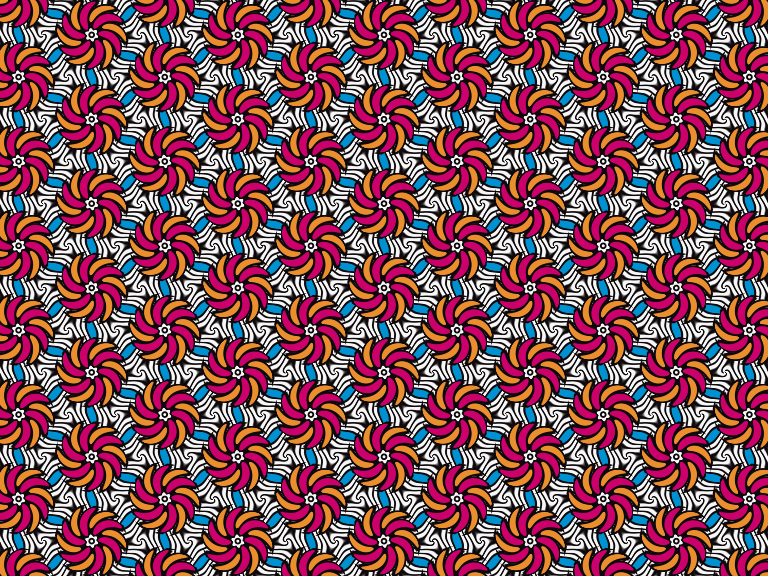
This pattern is drawn by a WebGL 2 fragment shader. Its source:

```glsl
#version 300 es
precision highp float;
// Hexagonal lattice of twelve-petalled pinwheels with striped swirls and blue gaps between them.

#define SPACING 0.1465      // flower spacing, in canvas heights
#define TWIST 5.0           // how strongly the petals curl
#define STRIPE 0.057        // period of the white stripes
#define STRIPE_FILL 0.32    // half width of a stripe, in periods
#define STRIPE_WAVE 0.3     // S-bend of the stripes
#define OUTLINE 0.025       // black line around the flower
#define BLACK vec3(0.05, 0.03, 0.04)
#define WHITE vec3(0.97)
#define MAGENTA vec3(0.80, 0.0, 0.415)
#define ORANGE vec3(0.92, 0.56, 0.18)
#define BLUE vec3(0.0, 0.57, 0.82)

uniform vec2 u_resolution;
out vec4 fragColor;

const float PI = 3.14159;
const float SIXTH = PI / 3.0;

// Offset from the nearest flower centre; neighbours are one unit apart.
vec2 hexOffset(vec2 p) {
    vec2 cell = vec2(sqrt(3.0), 1.0);
    vec2 a = mod(p + 0.5 * cell, cell) - 0.5 * cell;
    vec2 b = mod(p, cell) - 0.5 * cell;
    return dot(a, a) < dot(b, b) ? a : b;
}

// Signed distance to six curled petals spanning radii inner to outer.
float petals(vec2 q, float start, float inner, float outer, float halfWidth) {
    float r = length(q);
    float turn = atan(q.y, q.x) + TWIST * r * r - start;
    turn -= SIXTH * round(turn / SIXTH);
    float slope = 2.0 * TWIST * r * r;
    float across = abs(turn) * r / sqrt(1.0 + slope * slope);
    float u = clamp((r - inner) / (outer - inner), 0.0, 1.0);
    float profile = 2.0 * sqrt(u * (1.0 - u));
    return max(across - halfWidth * profile, max(inner - r, r - outer));
}

// Stripe number around the nearest three-armed swirl, growing towards the blue gap.
float swirlPhase(vec2 q) {
    float corner = SIXTH * round(atan(q.y, q.x) / SIXTH);
    vec2 c = q - vec2(cos(corner), sin(corner)) / sqrt(3.0);
    float angle = atan(c.y, c.x) - corner;
    float sector = angle - 2.0 * SIXTH * round(angle / (2.0 * SIXTH));
    float r = length(c);
    // Round at the core, three-lobed further out
    float lobed = smoothstep(0.02, 0.18, r);
    float reach = r * (1.0 - 0.25 * lobed * (1.0 - cos(3.0 * sector)));
    float wave = STRIPE_WAVE * lobed * sin(3.0 * sector);
    return reach / STRIPE + sector / (2.0 * SIXTH) + wave;
}

void main() {
    vec2 p = (gl_FragCoord.xy - 0.5 * u_resolution) / (u_resolution.y * SPACING);
    float soft = 0.6 / (u_resolution.y * SPACING);
    vec2 q = hexOffset(p);
    float r = length(q);

    // Swirl stripes and gaps
    float phase = swirlPhase(q);
    float stripe = (abs(fract(phase) - 0.5) - STRIPE_FILL) * STRIPE;
    stripe = max(stripe, (phase - 4.0) * STRIPE);
    float gap = (4.25 - phase) * STRIPE;
    vec3 color = mix(BLACK, WHITE, smoothstep(soft, -soft, stripe));
    color = mix(color, BLUE, smoothstep(soft, -soft, gap));

    // Flower body and petals
    float broad = petals(q, radians(10.0), 0.08, 0.395, 0.045);
    float slim = petals(q, radians(40.0), 0.15, 0.415, 0.037);
    float body = min(min(broad, slim) - OUTLINE, r - 0.32);
    color = mix(color, BLACK, smoothstep(soft, -soft, body));
    color = mix(color, MAGENTA, smoothstep(soft, -soft, broad));
    color = mix(color, ORANGE, smoothstep(soft, -soft, slim));

    // Star-shaped hub with a dark ring
    float star = r - 0.068 - 0.012 * cos(6.0 * (atan(q.y, q.x) - radians(40.0)));
    float ring = abs(r - 0.028) - 0.011;
    color = mix(color, BLACK, smoothstep(soft, -soft, star - 0.016));
    color = mix(color, WHITE, smoothstep(soft, -soft, star));
    color = mix(color, BLACK, smoothstep(soft, -soft, ring));

    fragColor = vec4(color, 1.0);
}
```
